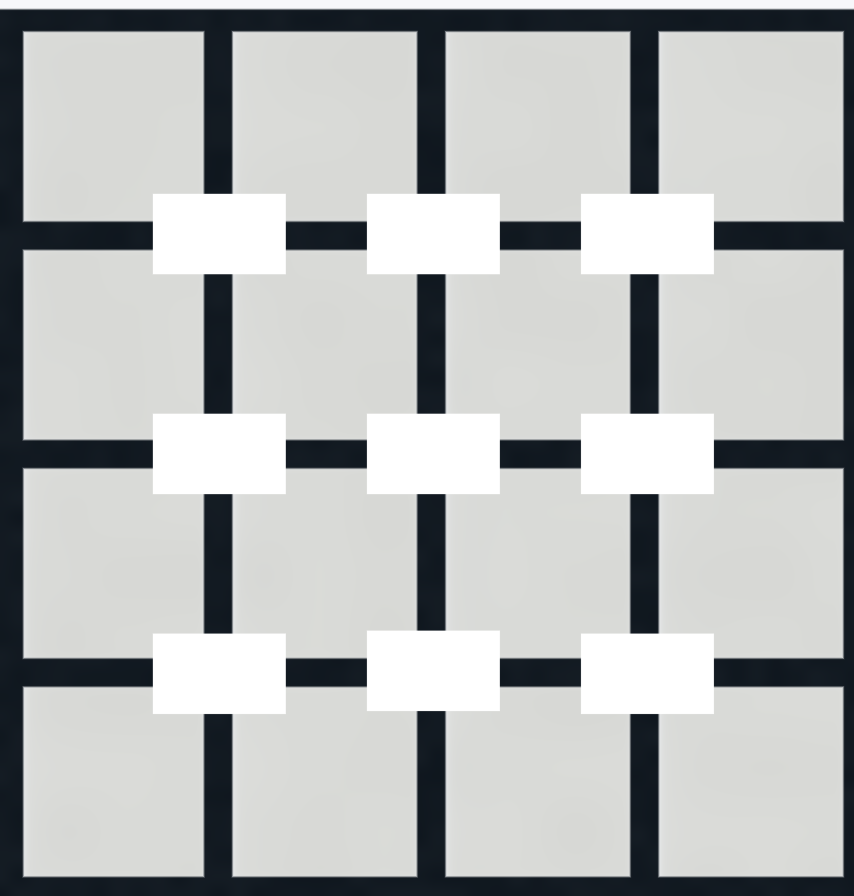
Give the GLSL for this pattern, as a Shadertoy shader.

```glsl
// Four by four grid of pale panes in dark bars, with white plates over the crossings.

// Lengths are fractions of the canvas height.
const vec2  BAR_FIRST   = vec2(0.2435, 0.2493);  // centre of the first inner bars
const vec2  BAR_PITCH   = vec2(0.2379, 0.2438);
const float BAR_HALF    = 0.0159;
const float BAR_SOFT    = 0.0017;
const float LEFT_EDGE   = 0.0260;                // left side of the first column
const float TOP_EDGE    = 0.9896;                // pale strip above the frame

const vec2  PLATE_FIRST = vec2(0.2448, 0.2480);
const vec2  PLATE_PITCH = vec2(0.2389, 0.2454);
const vec2  PLATE_HALF  = vec2(0.0742, 0.0449);
const vec2  PLATE_LAST  = vec2(2.0);             // last plate index on each axis
const vec2  LIFTED_ID   = vec2(1.0, 0.0);        // the plate that sits a little high
const float LIFT        = 0.0033;

const vec3  PANE_COLOR  = vec3(0.848, 0.852, 0.840);
const vec3  BAR_COLOR   = vec3(0.070, 0.100, 0.130);
const vec3  HALO_COLOR  = vec3(0.940, 0.950, 0.970);
const vec3  STRIP_COLOR = vec3(0.970, 0.970, 0.980);
const vec3  PLATE_COLOR = vec3(1.0);
const float PANE_MOTTLE = 0.014;
const float BAR_MOTTLE  = 0.022;

float hash(vec2 p) {
    vec3 q = fract(vec3(p.xyx) * 0.1031);
    q += dot(q, q.yzx + 33.33);
    return fract((q.x + q.y) * q.z);
}

float valueNoise(vec2 p) {
    vec2 cell = floor(p);
    vec2 f = fract(p);
    f = f * f * (3.0 - 2.0 * f);
    float low  = mix(hash(cell), hash(cell + vec2(1, 0)), f.x);
    float high = mix(hash(cell + vec2(0, 1)), hash(cell + vec2(1, 1)), f.x);
    return mix(low, high, f.y);
}

float boxDistance(vec2 p, vec2 halfSize) {
    vec2 d = abs(p) - halfSize;
    return length(max(d, 0.0)) + min(max(d.x, d.y), 0.0);
}

// Pane surface; near and far are distances from its lower-left and upper-right sides.
vec3 paneColor(vec2 p, vec2 near, vec2 far) {
    near = max(near, 0.0);
    far = max(far, 0.0);
    float halo = 0.55 * exp(-near.x / 0.0035) + 0.35 * exp(-far.x / 0.0020)
               + 0.25 * exp(-min(near.y, far.y) / 0.0020)
               + 0.10 * exp(-near.x / 0.0250);
    vec3 color = PANE_COLOR + PANE_MOTTLE * (valueNoise(p * 14.0) - 0.5);
    return mix(color, HALO_COLOR, min(halo, 1.0));
}

float plateDistance(vec2 p) {
    vec2 id = clamp(round((p - PLATE_FIRST) / PLATE_PITCH), vec2(0.0), PLATE_LAST);
    vec2 center = PLATE_FIRST + id * PLATE_PITCH;
    if (id == LIFTED_ID) center.y += LIFT;
    return boxDistance(p - center, PLATE_HALF);
}

void mainImage(out vec4 fragColor, in vec2 fragCoord) {
    vec2 p = fragCoord / iResolution.y;
    float pixel = 1.0 / iResolution.y;
    float soft = max(BAR_SOFT, 0.7 * pixel);

    // Distances to the sides of the surrounding pane
    vec2 local = fract((p - BAR_FIRST) / BAR_PITCH) * BAR_PITCH;
    vec2 near = local - BAR_HALF;
    vec2 far = BAR_PITCH - BAR_HALF - local;
    near.x = min(near.x, p.x - LEFT_EDGE);
    vec2 inset = min(near, far);

    // Frame and panes
    vec3 color = BAR_COLOR + BAR_MOTTLE * (valueNoise(p * 45.0) - 0.5);
    float pane = smoothstep(-soft, soft, min(inset.x, inset.y));
    color = mix(color, paneColor(p, near, far), pane);

    // Top strip
    color = mix(color, STRIP_COLOR, smoothstep(-soft, soft, p.y - TOP_EDGE));

    // Plates
    float plate = 1.0 - smoothstep(-0.7 * pixel, 0.7 * pixel, plateDistance(p));
    color = mix(color, PLATE_COLOR, plate);

    fragColor = vec4(color, 1.0);
}
```
